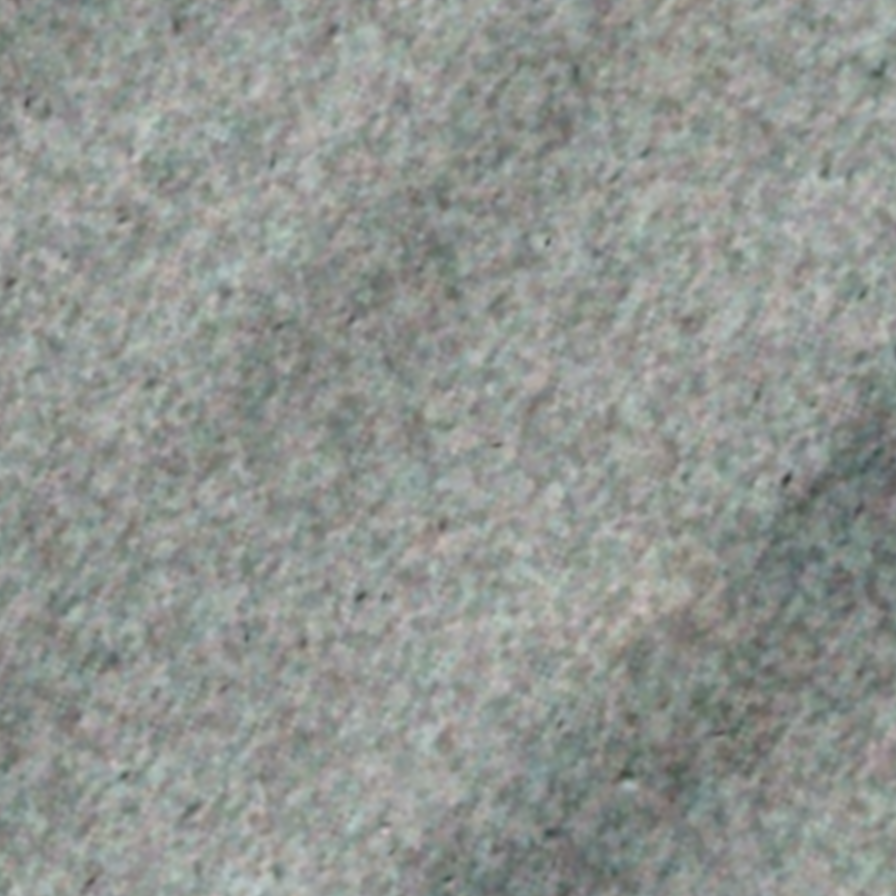
This texture is drawn by a WebGL 2 fragment shader. Its source:

```glsl
#version 300 es
precision highp float;
// Weathered grey-green stone with fine slanted grain, small pits and soft diagonal shadow folds.

#define BASE_COLOR vec3(0.589, 0.606, 0.590)
#define GRAIN_SCALE 98.0
#define GRAIN_STRETCH 0.68
#define GRAIN_ANGLE 0.92
#define GRAIN_CONTRAST 0.17
#define CHROMA_CONTRAST 0.10
#define CLOUD_CONTRAST 0.10
#define FOLD_DEPTH 0.115
#define PIT_CELLS 26.0
#define PIT_SHARE 0.36
#define PIT_DEPTH 0.24

uniform vec2 u_resolution;
out vec4 fragColor;

float hash(vec2 p) {
    return fract(sin(dot(p, vec2(127.1, 311.7))) * 43758.5453);
}

float valueNoise(vec2 p) {
    vec2 cell = floor(p);
    vec2 f = fract(p);
    f = f * f * (3.0 - 2.0 * f);
    float low = mix(hash(cell), hash(cell + vec2(1.0, 0.0)), f.x);
    float high = mix(hash(cell + vec2(0.0, 1.0)), hash(cell + vec2(1.0, 1.0)), f.x);
    return mix(low, high, f.y);
}

vec2 rotate(vec2 p, float angle) {
    float c = cos(angle);
    float s = sin(angle);
    return vec2(c * p.x + s * p.y, c * p.y - s * p.x);
}

// Signed noise, centred on zero
float centred(vec2 p) {
    return valueNoise(p) - 0.5;
}

float bump(float x, float centre, float width) {
    float d = (x - centre) / width;
    return exp(-d * d);
}

// Deep fold at the lower right; its value is the amount of shadow
float foldShadow(float across) {
    return smoothstep(0.38, 0.49, across) * (1.0 - smoothstep(0.54, 0.98, across));
}

// Broad light and dark bands running up to the right
float bandShade(float across) {
    float shade = -FOLD_DEPTH * foldShadow(across);
    shade += 0.03 * bump(across, 0.27, 0.13);
    shade -= 0.055 * bump(across, -0.27, 0.12);
    shade -= 0.07 * (1.0 - smoothstep(-0.95, -0.68, across));
    return shade;
}

// Scattered dark pits, some with a lit rim on the lower right
float pitShade(vec2 p) {
    vec2 grid = p * PIT_CELLS;
    vec2 home = floor(grid);
    float shade = 0.0;
    for (int y = -1; y <= 1; y++) {
        for (int x = -1; x <= 1; x++) {
            vec2 cell = home + vec2(x, y);
            float present = step(hash(cell + 5.3), PIT_SHARE);
            vec2 centre = cell + vec2(hash(cell + 17.1), hash(cell + 41.7));
            float strength = pow(hash(cell + 63.9), 2.5);
            float radius = mix(0.10, 0.20, hash(cell + 88.2));
            float angle = GRAIN_ANGLE + 1.6 * (hash(cell + 29.4) - 0.5);
            vec2 d = rotate(grid - centre, angle) / radius * vec2(0.65, 1.25);
            vec2 rim = d + vec2(0.0, 2.0);
            float lit = 0.5 * step(0.5, hash(cell + 71.6));
            shade += present * strength * (lit * exp(-dot(rim, rim)) - exp(-dot(d, d)));
        }
    }
    return PIT_DEPTH * shade;
}

void main() {
    vec2 p = gl_FragCoord.xy / u_resolution;

    // Bands and cloudy streaks, with ragged edges
    vec2 streak = rotate(p, 0.78) * vec2(3.5, 8.0);
    float cloud = centred(streak + 3.7) + 0.5 * centred(streak * 2.3 + 11.2);
    float across = p.x - p.y + 0.05 * centred(p * 9.0) + 0.04 * centred(p * 24.0);
    float light = bandShade(across) + CLOUD_CONTRAST * 0.6 * cloud;

    // Fine grain in three sizes, drawn out along one slant
    vec2 grain = rotate(p, GRAIN_ANGLE) * GRAIN_SCALE * vec2(GRAIN_STRETCH, 1.0);
    vec2 crossed = rotate(p, 0.35) * GRAIN_SCALE;
    float speckle = centred(grain) + 0.65 * centred(crossed * 1.5 + 37.0);
    speckle += 0.4 * centred(crossed * 0.42 + 71.0);
    light += GRAIN_CONTRAST * speckle + pitShade(p);

    // Red against green mottling, and a weaker blue one
    float warm = centred(grain * 0.85 + 131.0) + 0.4 * centred(crossed * 0.4 + 57.0);
    float blue = centred(crossed * 0.8 + 211.0);
    vec3 tint = CHROMA_CONTRAST * (warm * vec3(0.6, -0.4, -0.1) + blue * vec3(-0.1, 0.0, 0.6));

    // Cool shadow in the fold, faint brown stains elsewhere
    tint += foldShadow(across) * vec3(-0.012, 0.0, 0.008);
    tint += smoothstep(0.62, 0.9, valueNoise(p * 4.0 + 23.0)) * vec3(0.012, 0.0, -0.014);

    fragColor = vec4(clamp(BASE_COLOR + light + tint, 0.0, 1.0), 1.0);
}
```
